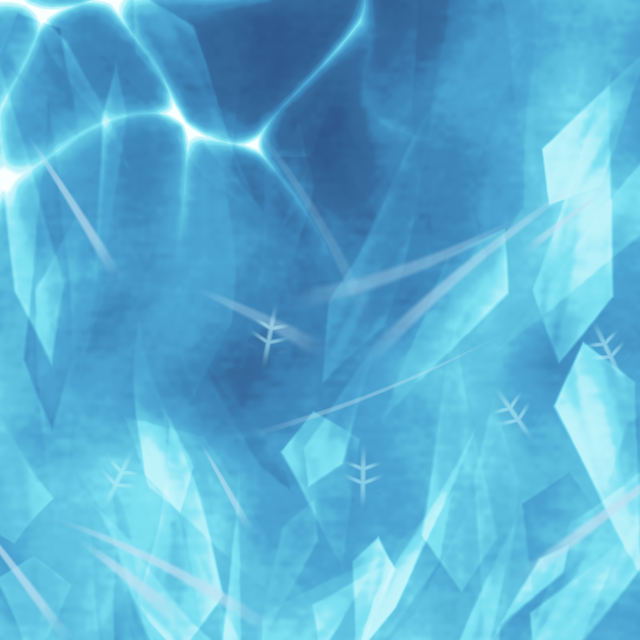
Write a three.js fragment shader that draws this texture.

```glsl
varying vec2 vUv;

// Palette, from shadow to glare
const vec3 INK = vec3(0.18, 0.35, 0.56);
const vec3 ABYSS = vec3(0.21, 0.42, 0.62);
const vec3 DEEP = vec3(0.24, 0.53, 0.73);
const vec3 BLUE = vec3(0.29, 0.64, 0.82);
const vec3 AQUA = vec3(0.37, 0.76, 0.88);
const vec3 CYAN = vec3(0.49, 0.88, 0.95);
const vec3 FROST = vec3(0.74, 0.95, 0.98);
const vec3 GLARE = vec3(0.97, 1.0, 1.0);
const vec3 BEAM_TINT = vec3(0.75, 0.88, 0.95);

const int SHARDS = 56;
const int BEAMS = 12;
const int TWIGS = 5;
const float EDGE = 0.004;
const float BASE_LIGHT = 0.57;
const float VALLEY_DEPTH = 0.52;
const float CLOUD_CONTRAST = 0.75;
const float SHARD_LIGHT = 0.42;
const float WEB_SCALE = 3.8;
const float SEED = 7.0;

float hash(vec2 p) {
  vec3 q = fract(vec3(p.xyx) * 0.1031);
  q += dot(q, q.yzx + 33.33);
  return fract((q.x + q.y) * q.z);
}
float noise(vec2 p) {
  vec2 i = floor(p), f = fract(p);
  f = f * f * (3.0 - 2.0 * f);
  return mix(mix(hash(i), hash(i + vec2(1, 0)), f.x),
             mix(hash(i + vec2(0, 1)), hash(i + vec2(1, 1)), f.x), f.y);
}
float clouds(vec2 p) {
  float sum = 0.0, gain = 0.5;
  for (int i = 0; i < 5; i++, gain *= 0.5, p = p * 2.03 + 11.7) sum += gain * noise(p);
  return sum;
}
// Dark opening, wide at the top and narrow below
float valley(vec2 p) {
  float x = (p.x - 0.51) / (0.10 + 0.23 * p.y);
  return exp(-x * x) * smoothstep(-0.25, 0.8, p.y);
}
// Local frame with y along a direction that leans right for positive angles
vec2 leanFrame(vec2 d, float lean) {
  float c = cos(lean), s = sin(lean);
  return vec2(c * d.x - s * d.y, s * d.x + c * d.y);
}
// Translucent kite, lit from one side and streaked along its length
float shard(vec2 p, float len, float wid, float id) {
  float along = p.y / len;
  float reach = wid * min(0.5 * (1.0 - along), 1.7 * (1.0 + along));
  float inside = reach - abs(p.x);
  float side = smoothstep(-wid, wid, p.x * sign(hash(vec2(id, 9.0)) - 0.5));
  float streak = noise(vec2(p.x * 70.0, p.y * 6.0) + id * 13.0) - 0.5;
  float rim = exp(-abs(inside) / 0.006);
  float fade = 0.3 + 0.7 * smoothstep(1.0, -0.6, along);
  return smoothstep(-EDGE, EDGE, inside) * fade * (0.15 + 0.9 * side + 0.6 * streak + 0.25 * rim);
}
// Seams between cells, swelling where three cells meet
float causticWeb(vec2 p) {
  vec3 near = vec3(9.0);
  for (int k = 0; k < 9; k++) {
    vec2 c = floor(p) + vec2(mod(float(k), 3.0), floor(float(k) / 3.0)) - 1.0;
    float d = distance(p, c + 0.15 + 0.7 * vec2(hash(c + SEED), hash(c + SEED + 31.0)));
    if (d < near.x) near = vec3(d, near.xy);
    else if (d < near.y) near = vec3(near.x, d, near.y);
    else near.z = min(near.z, d);
  }
  float seam = near.y - near.x, junction = exp(-(near.z - near.x) / 0.13);
  return exp(-seam / (0.05 + 0.12 * junction)) * (0.12 + 1.3 * junction) + 0.35 * exp(-seam / 0.2) - 0.14;
}
// Short stem with slanted barbs
float twig(vec2 p) {
  float stem = smoothstep(0.006, 0.001, abs(p.x)) * smoothstep(0.055, 0.01, abs(p.y));
  float rung = abs(fract((p.y - 0.4 * abs(p.x)) / 0.022) - 0.5) * 0.022;
  float barbs = smoothstep(0.005, 0.001, rung) * smoothstep(0.034, 0.008, abs(p.x));
  return max(stem, barbs * smoothstep(0.026, 0.016, abs(p.y)));
}
vec3 iceRamp(float t) {
  vec3 c = mix(INK, ABYSS, smoothstep(-0.2, 0.06, t));
  c = mix(c, DEEP, smoothstep(0.05, 0.23, t));
  c = mix(c, BLUE, smoothstep(0.22, 0.42, t));
  c = mix(c, AQUA, smoothstep(0.40, 0.60, t));
  c = mix(c, CYAN, smoothstep(0.58, 0.78, t));
  return mix(mix(c, FROST, smoothstep(0.76, 0.98, t)), GLARE, smoothstep(0.98, 1.3, t));
}
void main() {
  vec2 warp = vec2(noise(vUv * 5.0), noise(vUv * 5.0 + 40.0)) - 0.5;
  float light = BASE_LIGHT - VALLEY_DEPTH * valley(vUv + 0.1 * warp);
  light += CLOUD_CONTRAST * (clouds(vUv * vec2(5.5, 4.5) + 0.6 * warp + SEED) - 0.48);
  light += 0.05 * (noise(vUv * vec2(30.0, 110.0)) + noise(vUv * 100.0) - 1.0);
  // Crystal shards, leaning outwards and crowding the lower part
  for (int i = 0; i < SHARDS; i++) {
    float id = float(i) + SEED, size = hash(vec2(id, 3.0));
    vec2 at = vec2(fract(id * 0.618034), 0.95 * pow(hash(vec2(id, 1.0)), 1.35));
    vec2 p = leanFrame(vUv - at + 0.03 * warp, sign(at.x - 0.45) * mix(-0.25, 0.85, hash(vec2(id, 2.0))));
    p.y *= sign(hash(vec2(id, 6.0)) - 0.4);
    float gain = mix(-0.55, 1.35, hash(vec2(id, 5.0))) * (1.0 - 0.75 * valley(at));
    float wid = mix(0.02, 0.09, hash(vec2(id, 4.0)));
    light += SHARD_LIGHT * gain * shard(p, mix(0.08, 0.28, size), wid, id);
  }
  light = min(light, 0.9 + 0.5 * (light - 0.9));
  // Bright web in the upper left
  float webArea = smoothstep(0.55, 0.8, vUv.y) * smoothstep(0.75, 0.4, vUv.x);
  vec3 color = iceRamp(light + webArea * causticWeb(vUv * WEB_SCALE + 0.5 * warp));
  // Pale, gently bent beams
  for (int i = 0; i < BEAMS; i++) {
    float id = float(i) + SEED + 60.0, len = mix(0.08, 0.28, hash(vec2(id, 3.0)));
    vec2 at = vec2(fract(id * 0.618034), 0.7 * hash(vec2(id, 1.0)));
    vec2 p = leanFrame(vUv - at, sign(at.x - 0.5) * mix(0.45, 1.25, hash(vec2(id, 2.0))));
    p.x += (hash(vec2(id, 5.0)) - 0.5) * p.y * p.y;
    float wid = mix(0.004, 0.014, hash(vec2(id, 4.0))) * (1.0 - 0.6 * p.y / len);
    float beam = smoothstep(wid, wid * 0.3, abs(p.x)) * smoothstep(len, len * 0.3, abs(p.y));
    color = mix(color, BEAM_TINT, 0.7 * beam * (1.0 - 0.8 * valley(at)));
  }
  // Frost twigs
  for (int i = 0; i < TWIGS; i++) {
    float id = float(i) + SEED + 90.0;
    vec2 at = vec2(fract(id * 0.618034), mix(0.2, 0.6, hash(vec2(id, 1.0))));
    color = mix(color, FROST, 0.55 * twig(leanFrame(vUv - at, mix(-0.7, 0.5, hash(vec2(id, 2.0))))));
  }
  gl_FragColor = vec4(color, 1.0);
}
```
